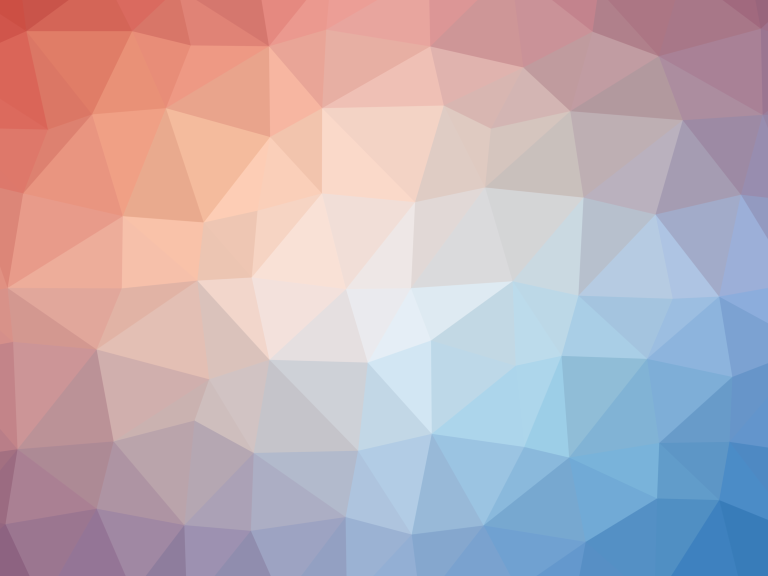
Write a Shadertoy shader that draws this background.

```glsl
// Low-poly backdrop: a jittered grid of points is split into flat triangles.
// Each facet takes one colour from a soft field that runs from a pale heart
// through a pastel ring to a saturated rim, with a small random tone shift.

#define CELL_SIZE 0.137
#define GRID_ORIGIN vec2(0.052, 0.097)
#define JITTER 0.31
#define TONE_SHIFT 0.035
#define HEART_POS vec2(0.49, 0.515)
#define HEART_COLOR vec3(0.98, 0.96, 0.96)
#define RING_RADIUS 0.5
#define EDGE_SOFTNESS 0.7

const float TAU = 6.2831853;

// Colours in steps of an eighth turn, counter-clockwise from the right
const vec3 RING[8] = vec3[8](
    vec3(0.77, 0.86, 0.91), vec3(0.78, 0.73, 0.71),
    vec3(0.97, 0.83, 0.77), vec3(0.96, 0.70, 0.56),
    vec3(0.95, 0.78, 0.70), vec3(0.80, 0.72, 0.71),
    vec3(0.78, 0.86, 0.92), vec3(0.58, 0.78, 0.88));
const vec3 RIM[8] = vec3[8](
    vec3(0.58, 0.68, 0.85), vec3(0.62, 0.40, 0.49),
    vec3(0.91, 0.62, 0.59), vec3(0.80, 0.30, 0.26),
    vec3(0.91, 0.61, 0.55), vec3(0.56, 0.39, 0.51),
    vec3(0.60, 0.70, 0.84), vec3(0.20, 0.48, 0.73));

float hash(vec2 p) {
    return fract(sin(dot(p, vec2(127.1, 311.7))) * 43758.5453);
}

float cross2(vec2 a, vec2 b) {
    return a.x * b.y - a.y * b.x;
}

// Grid point moved at random within its cell
vec2 meshPoint(vec2 id) {
    vec2 offset = vec2(hash(id), hash(id + 47.3)) * 2.0 - 1.0;
    return id + JITTER * offset;
}

// Smooth colour field over the canvas, uv in 0..1
vec3 fieldColor(vec2 uv) {
    vec2 q = (uv - HEART_POS) * 2.0;
    float radius = min(max(abs(q.x), abs(q.y)), 1.0);
    float turn = fract(atan(q.y, q.x + 1e-5) / TAU + 1.0) * 8.0;
    int i = int(turn) % 8;
    int j = (i + 1) % 8;
    vec3 ring = mix(RING[i], RING[j], fract(turn));
    vec3 rim = mix(RIM[i], RIM[j], fract(turn));
    vec3 inner = mix(HEART_COLOR, ring, min(radius / RING_RADIUS, 1.0));
    float outward = max(radius - RING_RADIUS, 0.0) / (1.0 - RING_RADIUS);
    return mix(inner, rim, outward);
}

// Signed distance to a line, positive on its left
float sideDistance(vec2 p, vec2 a, vec2 b) {
    return cross2(b - a, p - a) / length(b - a);
}

// Facet colour times coverage in rgb, coverage in alpha
vec4 facet(vec2 p, vec2 a, vec2 b, vec2 c, float soft, float aspect) {
    float d = min(sideDistance(p, a, b),
              min(sideDistance(p, b, c), sideDistance(p, c, a)));
    float cover = smoothstep(-soft, soft, d);
    if (cover <= 0.0) return vec4(0.0);
    vec2 middle = (a + b + c) / 3.0;
    vec2 uv = (middle * CELL_SIZE + GRID_ORIGIN) / vec2(aspect, 1.0);
    float tone = (hash(middle) - 0.5) * 2.0 * TONE_SHIFT;
    return vec4(fieldColor(uv) * (1.0 + tone), 1.0) * cover;
}

void mainImage(out vec4 fragColor, in vec2 fragCoord) {
    float aspect = iResolution.x / iResolution.y;
    vec2 p = (fragCoord / iResolution.y - GRID_ORIGIN) / CELL_SIZE;
    float soft = EDGE_SOFTNESS / (iResolution.y * CELL_SIZE);

    vec4 sum = vec4(0.0);
    for (int y = -1; y <= 1; y++) {
        for (int x = -1; x <= 1; x++) {
            vec2 id = floor(p) + vec2(x, y);
            vec2 a = meshPoint(id);
            vec2 b = meshPoint(id + vec2(1.0, 0.0));
            vec2 c = meshPoint(id + vec2(1.0, 1.0));
            vec2 d = meshPoint(id + vec2(0.0, 1.0));

            // Split along the shorter diagonal that lies inside the quad
            bool acInside = min(cross2(b - a, c - a), cross2(c - a, d - a)) > 0.0;
            bool bdInside = min(cross2(b - a, d - a), cross2(c - b, d - b)) > 0.0;
            bool acShorter = distance(a, c) < distance(b, d);
            if (!acInside || (bdInside && !acShorter)) {
                vec2 first = a;
                a = b; b = c; c = d; d = first;
            }
            sum += facet(p, a, b, c, soft, aspect);
            sum += facet(p, a, c, d, soft, aspect);
        }
    }
    fragColor = vec4(sum.rgb / max(sum.a, 1e-4), 1.0);
}
```
